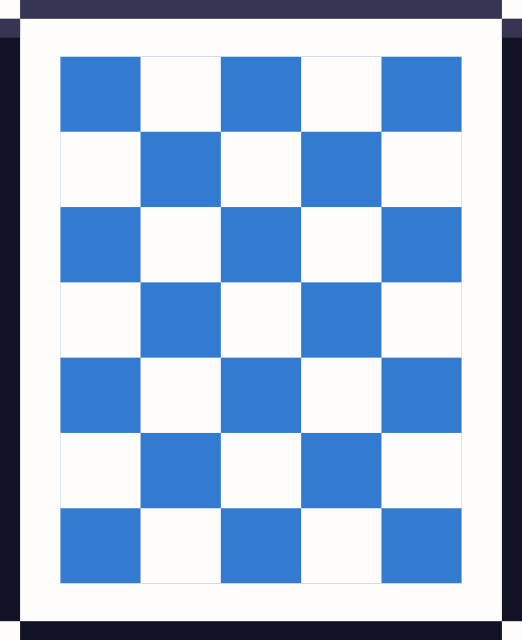
This pattern is drawn by a WebGL 1 fragment shader. Its source:

```glsl
precision highp float;

uniform vec2 u_resolution;

const vec2 GRID = vec2(26.0, 34.0);   // canvas size in grid units
const float CELL = 4.0;               // side of one checker square
const vec2 BOARD_MIN = vec2(3.0);
const vec2 BOARD_MAX = vec2(23.0, 31.0);

const vec3 WHITE = vec3(1.0, 0.99, 0.99);
const vec3 BLUE = vec3(0.20, 0.48, 0.82);
const vec3 NAVY = vec3(0.07, 0.07, 0.15);
const vec3 SLATE = vec3(0.21, 0.21, 0.33);

// Smoothed coverage of an axis-aligned box
float boxMask(vec2 p, vec2 lo, vec2 hi, vec2 pixel) {
  vec2 inside = min(p - lo, hi - p);
  vec2 cover = clamp(inside / pixel + 0.5, 0.0, 1.0);
  return cover.x * cover.y;
}

// Smoothed checkerboard, 1 on the cell that starts at the origin
float checkerMask(vec2 p, float cell, vec2 pixel) {
  vec2 wave = 0.5 - abs(mod(p / cell + 0.5, 2.0) - 1.0);
  vec2 side = clamp(2.0 * wave * cell / pixel, -1.0, 1.0);
  return 0.5 + 0.5 * side.x * side.y;
}

void main() {
  vec2 pixel = GRID / u_resolution;
  vec2 p = gl_FragCoord.xy * pixel;
  vec2 mirrored = vec2(min(p.x, GRID.x - p.x), p.y);

  // Checkered board with a white margin
  float squares = checkerMask(p - BOARD_MIN, CELL, pixel)
                * boxMask(p, BOARD_MIN, BOARD_MAX, pixel);
  vec3 color = mix(WHITE, BLUE, squares);

  // Dark side and bottom edges; the corners stay white
  float sides = boxMask(mirrored, vec2(-1.0, 1.0), vec2(1.0, GRID.y - 1.0), pixel);
  float base = boxMask(p, vec2(1.0, -1.0), vec2(GRID.x - 1.0, 1.0), pixel);
  color = mix(color, NAVY, max(sides, base));

  // Lighter top edge and shoulders
  float top = boxMask(p, vec2(1.0, GRID.y - 1.0), GRID + vec2(-1.0, 1.0), pixel);
  float shoulders = boxMask(mirrored, vec2(-1.0, GRID.y - 2.0), vec2(1.0, GRID.y - 1.0), pixel);
  color = mix(color, SLATE, max(top, shoulders));

  gl_FragColor = vec4(color, 1.0);
}
```
